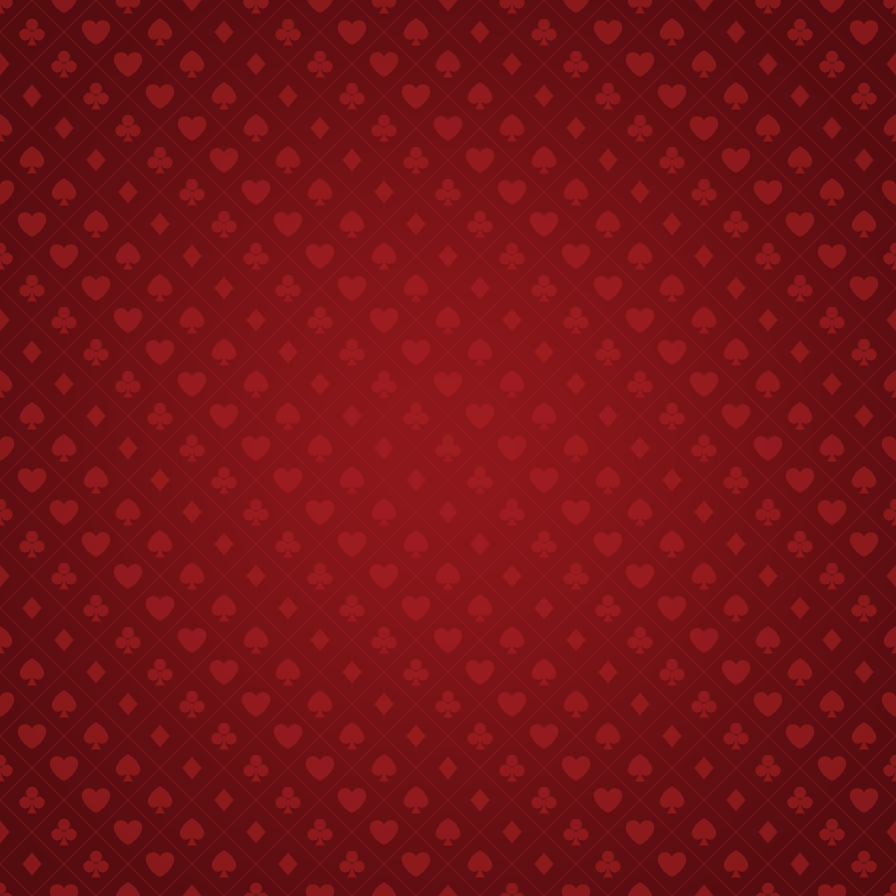
Give the GLSL for this pattern, as a three.js fragment shader.

```glsl
varying vec2 vUv;

// Half a heart is a round lobe joined tangentially to a wide side arc.
float heart(vec2 p) {
  p.x = abs(p.x);
  vec2 lobe = vec2(0.1075, 0.07);
  vec2 tangent = vec2(0.94, -0.34);
  vec2 q = p - lobe;
  bool onSide = tangent.x * q.y < tangent.y * q.x;
  return onSide ? length(q + tangent * 0.287) - 0.402 : length(q) - 0.115;
}

// Stem flaring towards a flat foot
float stem(vec2 p) {
  float rise = p.y + 0.05;
  return max(abs(p.x) - 0.015 - 2.5 * rise * rise, abs(p.y + 0.1) - 0.11);
}

float spade(vec2 p) {
  vec2 leaf = vec2(p.x, 0.04 - p.y) / 0.86;
  return min(heart(leaf) * 0.86, stem(p));
}

float club(vec2 p) {
  float top = length(p - vec2(0.0, 0.115));
  float side = length(vec2(abs(p.x) - 0.105, p.y + 0.04));
  return min(min(top, side) - 0.092, stem(p));
}

float diamond(vec2 p) {
  return (abs(p.x) / 0.15 + abs(p.y) / 0.18 - 1.0) * 0.115;
}

float suit(vec2 p, float kind) {
  if (kind < 0.5) return club(p);
  if (kind < 1.5) return heart(p);
  if (kind < 2.5) return spade(p);
  return diamond(p);
}

float coverage(float dist, float pixel) {
  return clamp(0.5 - dist / pixel, 0.0, 1.0);
}

void main() {
  // Fourteen repeats each way, with rows counted downwards
  vec2 p = vec2(vUv.x, 1.0 - vUv.y) * 14.0;
  float pixel = fwidth(vUv.x) * 14.0;

  // Lattice turned by 45 degrees, one suit per lozenge
  vec2 diagonal = vec2(p.x + p.y, p.x - p.y);
  vec2 index = floor(diagonal + 0.5);
  vec2 center = 0.5 * vec2(index.x + index.y, index.x - index.y);
  vec2 wrapped = mod(center + 0.25, 14.0) - 0.25;
  float kind = floor(mod(wrapped.x - wrapped.y + 0.5, 4.0));
  vec2 local = (p - center) * vec2(1.0, -1.0);

  // Thin lines between the lozenges
  vec2 gap = abs(fract(diagonal) - 0.5) * 0.7071;
  float line = coverage(min(gap.x, gap.y) - 0.009, pixel);
  float symbol = coverage(suit(local, kind), pixel);

  // Glow from the middle, darkening evenly to all edges
  float shade = smoothstep(0.0, 0.7, length(vUv - 0.5));
  vec3 ground = mix(vec3(0.56, 0.09, 0.105), vec3(0.33, 0.045, 0.06), shade);
  vec3 print = mix(vec3(0.625, 0.11, 0.13), vec3(0.525, 0.095, 0.105), shade);

  vec3 color = mix(ground, print, max(symbol, line * 0.6));
  gl_FragColor = vec4(color, 1.0);
}
```
